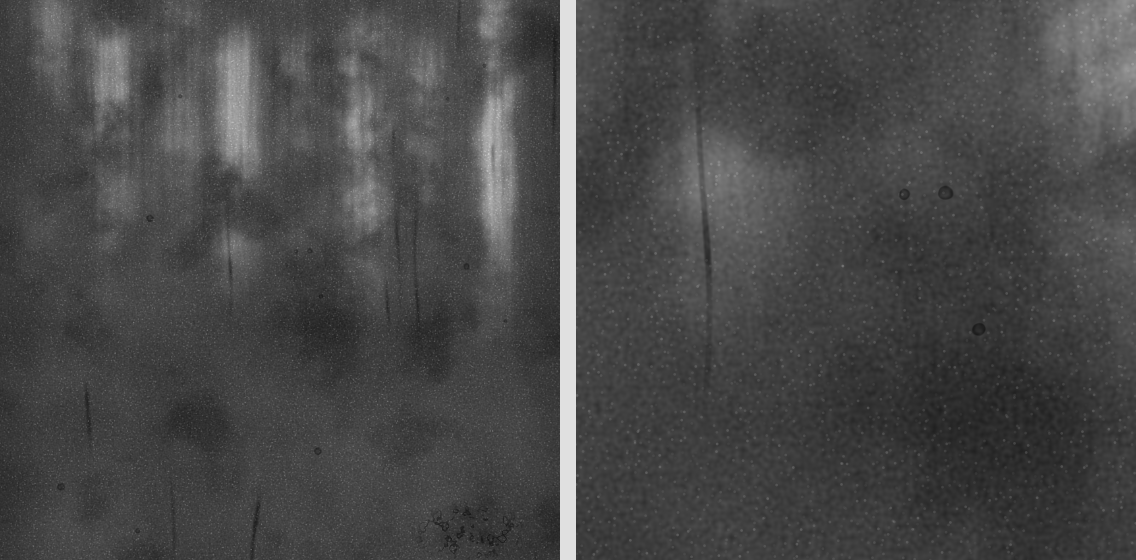
Left: the whole. Right: its middle third, enlarged.
A Shadertoy shader for this texture:

```glsl
// Grimy dark grey concrete wall with pale water streaks, fine grain and dark drips.

vec2 hash2(vec2 p) {
    vec3 q = fract(p.xyx * vec3(0.1031, 0.1030, 0.0973));
    q += dot(q, q.yzx + 33.33);
    return fract((q.xx + q.yz) * q.zy);
}

float gradientCorner(vec2 cell, vec2 offset, vec2 f) {
    return dot(hash2(cell + offset) * 2.0 - 1.0, f - offset);
}

float gradientNoise(vec2 p) {
    p += 57.0;
    vec2 cell = floor(p), f = fract(p);
    vec2 u = f * f * f * (f * (f * 6.0 - 15.0) + 10.0);
    float low = mix(gradientCorner(cell, vec2(0, 0), f), gradientCorner(cell, vec2(1, 0), f), u.x);
    float high = mix(gradientCorner(cell, vec2(0, 1), f), gradientCorner(cell, vec2(1, 1), f), u.x);
    return mix(low, high, u.y);
}

float fbm(vec2 p, int octaves) {
    float sum = 0.0, gain = 1.0;
    for (int i = 0; i < octaves; i++) {
        sum += gain * gradientNoise(p);
        p = mat2(1.6, 1.2, -1.2, 1.6) * p + 11.7;
        gain *= 0.55;
    }
    return sum;
}

// Soft vertical column of pale residue, broken up along its height
float paleColumn(vec2 p, float id, float ragged) {
    float strength = fract(0.55 * id + 0.1);
    vec2 rnd = hash2(vec2(id, 4.0));
    float centre = 0.09 + 0.113 * id + 0.02 * (rnd.x - 0.5);
    float dx = abs(p.x + 0.016 * ragged - centre) / (0.027 + 0.015 * rnd.y);
    float y = p.y + 0.04 * ragged;
    float bottom = mix(0.55, 0.36, strength);
    float top = 0.9 + 0.13 * rnd.x;
    float fade = smoothstep(bottom, bottom + 0.32, y) * (1.0 - smoothstep(top - 0.04, top + 0.05, y));
    float gaps = gradientNoise(vec2(id * 5.3 + 0.5, y * 6.0)) + 0.35 * ragged;
    float across = 0.75 * exp(-dx * dx * dx) + 0.25 * exp(-0.3 * dx * dx);
    return mix(0.4, 1.0, strength) * across * fade * smoothstep(-0.36, 0.24, gaps);
}

// Thin wavering run of dark liquid with faded ends
float darkDrip(vec2 p, float id, float px) {
    vec2 place = hash2(vec2(id, 17.0)), shape = hash2(vec2(id, 31.0));
    float len = 0.07 + 0.25 * shape.x;
    float along = (place.y * 1.1 - p.y) / len;
    float x = place.x + 0.02 * gradientNoise(vec2(p.y * 5.0, id * 3.3));
    float vary = gradientNoise(vec2(p.y * 22.0, id * 1.7));
    float width = 0.001 + 0.002 * shape.y * (0.6 + vary);
    float line = 1.0 - smoothstep(width - px, width + 2.5 * px, abs(p.x - x));
    float ends = smoothstep(0.0, 0.25, along) * (1.0 - smoothstep(0.5, 1.0, along));
    return line * ends * (0.65 + vary);
}

// Small pit: dark rim around a slightly lighter middle
float pit(vec2 p, float id, float px) {
    vec2 rnd = hash2(vec2(id, 71.0));
    float radius = 0.002 + 0.005 * rnd.x;
    float d = length(p - hash2(vec2(id, 53.0))) + 0.0015 * gradientNoise(p * 150.0);
    float disc = 1.0 - smoothstep(radius - px, radius + px, d);
    return disc * mix(0.5, 1.0, smoothstep(0.3, 0.9, d / radius));
}

// Scattered tiny bright flecks, one candidate per cell of shifted rows
float flecks(vec2 p, float cells, float share, float px) {
    vec2 q = p * cells;
    q.x += 9.0 * hash2(vec2(floor(q.y), 3.0)).x;
    vec2 cell = floor(q);
    vec2 centre = 0.2 + 0.6 * hash2(cell);
    vec2 rnd = hash2(cell + 211.0);
    float d = length(fract(q) - centre) / cells;
    return step(rnd.x, share) * (0.2 + 0.8 * rnd.y) * (1.0 - smoothstep(0.0004, 0.0007 + 0.8 * px, d));
}

void mainImage(out vec4 fragColor, in vec2 fragCoord) {
    vec2 p = fragCoord / iResolution.y;
    float px = 1.0 / iResolution.y;
    float ragged = fbm(p * 11.0, 5);

    // Cloudy concrete with ragged dark stains
    float upper = smoothstep(0.35, 0.8, p.y);
    float shade = 0.246 + 0.025 * upper + 0.06 * fbm(p * vec2(4.0, 3.0) + 5.0, 4) + 0.022 * ragged;
    float stain = smoothstep(0.0, 0.5, fbm(p * 6.0 + 31.0, 5));
    shade -= 0.05 * stain;

    // Pale streaked columns with fine vertical runs
    float pale = 0.0;
    for (int i = 0; i < 8; i++) pale += paleColumn(p, float(i), ragged);
    float waver = 0.004 * gradientNoise(p * vec2(12.0, 25.0));
    float runs = gradientNoise(vec2((p.x + waver) * 75.0, p.y * 4.0))
               + 0.6 * gradientNoise(vec2((p.x + waver) * 150.0, p.y * 7.0));
    shade += 0.37 * pale * (1.0 - 0.45 * stain) * (1.0 + 0.4 * runs);
    shade += 0.022 * upper * runs;

    // Dark drips and pits
    float marks = 0.0;
    for (int i = 0; i < 12; i++) marks = max(marks, 0.42 * darkDrip(p, float(i), px));
    for (int i = 0; i < 14; i++) marks = max(marks, 0.42 * pit(p, float(i), px));

    // Peeling squiggles near the lower right corner
    float peelArea = 1.0 - smoothstep(0.5, 1.0, length((p - vec2(0.84, 0.05)) / vec2(0.12, 0.06)));
    float contour = abs(fbm(p * 38.0, 3) - 0.22);
    marks = max(marks, 0.4 * peelArea * (1.0 - smoothstep(0.03, 0.12, contour)));
    shade *= 1.0 - marks;

    // Sandy grain and light flecks
    float grain = gradientNoise(p * 290.0) + 0.35 * gradientNoise(p * 140.0 + 9.0);
    shade += 0.07 * grain;
    vec2 turned = mat2(0.8, 0.6, -0.6, 0.8) * p + 2.0;
    shade += 0.125 * flecks(p, 150.0, 0.4, px) + 0.08 * flecks(turned, 210.0, 0.35, px);

    // Dim side edges
    float edge = min(p.x, iResolution.x / iResolution.y - p.x);
    shade *= mix(0.86, 1.0, smoothstep(0.0, 0.09, edge));

    fragColor = vec4(vec3(clamp(shade, 0.0, 1.0)), 1.0);
}
```
